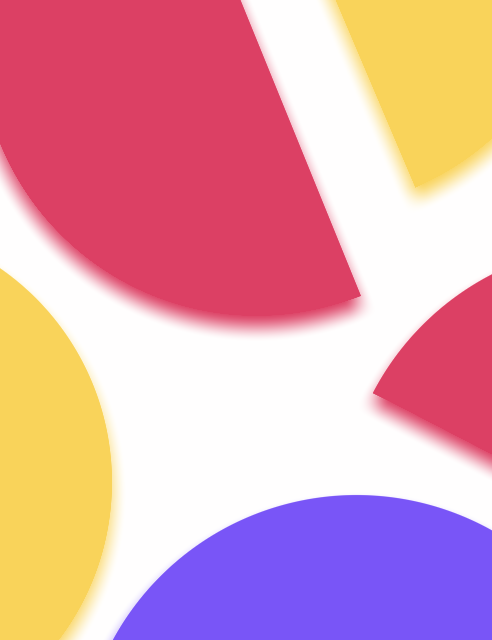
Reproduce this background procedurally as a Shadertoy shader.

```glsl
// Five large half discs in flat red, yellow and violet on white, cropped by the canvas.
// Each one is a circle cut by a line through its centre, drawn above a blurred
// shadow of its own colour that is shifted downward.

const vec3 WHITE  = vec3(1.0, 0.998, 0.997);
const vec3 RED    = vec3(0.863, 0.251, 0.392);
const vec3 YELLOW = vec3(0.976, 0.827, 0.353);
const vec3 VIOLET = vec3(0.475, 0.333, 0.968);

// Lengths are fractions of the canvas height.
const float RADIUS       = 0.4336;
const float SMALL_RADIUS = 0.4076;
const float SHADOW_DROP  = 0.0170;
const float SHADOW_BLUR  = 0.0235;

// Coverage of a half disc; cutNormal points out of its straight side.
// The product of both edge ramps rounds the corners as a blur does.
float halfDisc(vec2 p, vec2 centre, float radius, vec2 cutNormal, float softness) {
    vec2 q = p - centre;
    float arc = length(q) - radius;
    float cut = dot(q, normalize(cutNormal));
    return (1.0 - smoothstep(-softness, softness, arc))
         * (1.0 - smoothstep(-softness, softness, cut));
}

// Blends the shadow, then the crisp shape, over the colour below.
vec3 addHalfDisc(vec3 below, vec2 p, vec2 centre, float radius, vec2 cutNormal, vec3 tint) {
    float edge = 0.75 / iResolution.y;
    vec2 lifted = p + vec2(0.0, SHADOW_DROP);
    float shadow = halfDisc(lifted, centre, radius, cutNormal, SHADOW_BLUR);
    float body = halfDisc(p, centre, radius, cutNormal, edge);
    return mix(below, tint, max(shadow, body));
}

void mainImage(out vec4 fragColor, in vec2 fragCoord) {
    vec2 p = fragCoord / iResolution.y;
    vec3 color = WHITE;

    // Upper pair, divided by a slanted white band
    color = addHalfDisc(color, p, vec2(0.401, 0.939), RADIUS, vec2(0.926, 0.377), RED);
    color = addHalfDisc(color, p, vec2(0.479, 1.105), RADIUS, vec2(-0.920, -0.391), YELLOW);

    // Side shapes
    color = addHalfDisc(color, p, vec2(-0.232, 0.246), SMALL_RADIUS, vec2(-1.0, 0.0), YELLOW);
    color = addHalfDisc(color, p, vec2(0.967, 0.186), RADIUS, vec2(-0.460, -0.888), RED);

    // Bottom dome
    color = addHalfDisc(color, p, vec2(0.557, -0.207), RADIUS, vec2(0.0, -1.0), VIOLET);

    fragColor = vec4(color, 1.0);
}
```
